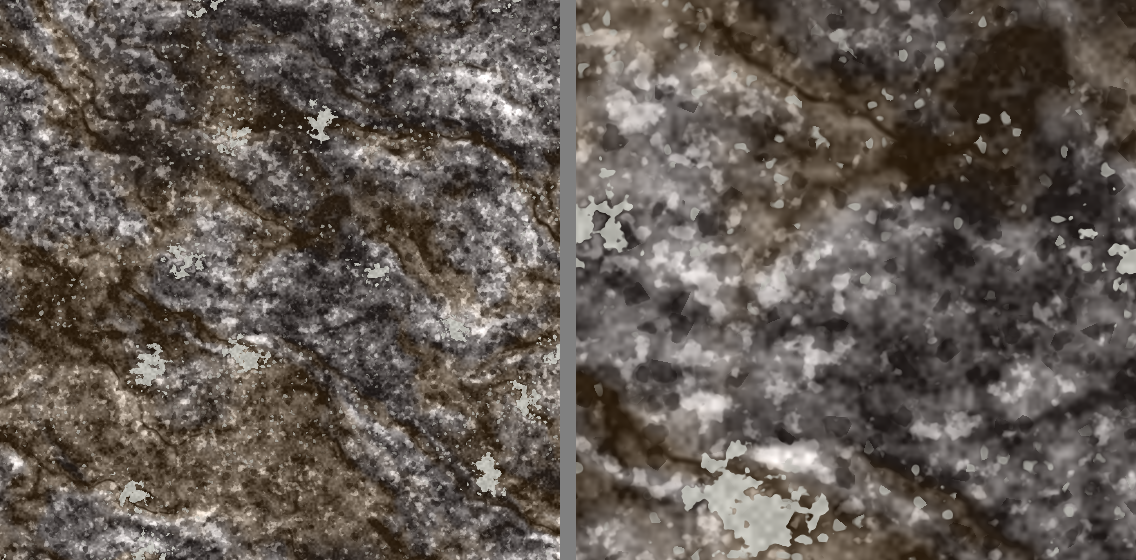
Left: the whole. Right: its middle third, enlarged.
Reproduce this texture procedurally as a WebGL 2 fragment shader.

```glsl
#version 300 es
precision highp float;

uniform vec2 u_resolution;
out vec4 fragColor;

float hash(vec2 p) {
    vec3 q = fract(p.xyx * 0.1031);
    q += dot(q, q.yzx + 33.33);
    return fract((q.x + q.y) * q.z);
}

float valueNoise(vec2 p) {
    vec2 cell = floor(p), f = fract(p);
    f = f * f * (3.0 - 2.0 * f);
    float low = mix(hash(cell), hash(cell + vec2(1, 0)), f.x);
    float high = mix(hash(cell + vec2(0, 1)), hash(cell + vec2(1, 1)), f.x);
    return mix(low, high, f.y);
}

// Layered noise, normalised to 0..1
float fbm(vec2 p, int octaves) {
    float sum = 0.0, total = 0.0, gain = 0.5;
    for (int i = 0; i < octaves; i++) {
        sum += gain * valueNoise(p);
        total += gain;
        gain *= 0.5;
        p = mat2(1.6, 1.2, -1.2, 1.6) * p + 17.3;
    }
    return sum / total;
}

// Cellular noise: nearest distance, second distance, random id of the cell
vec3 cellular(vec2 p) {
    vec2 base = floor(p);
    vec3 best = vec3(8.0, 8.0, 0.0);
    for (int y = -1; y <= 1; y++) {
        for (int x = -1; x <= 1; x++) {
            vec2 cell = base + vec2(x, y);
            vec2 seed = cell + vec2(hash(cell + 3.7), hash(cell + 57.3));
            float d = distance(p, seed);
            if (d < best.x) best = vec3(d, best.x, hash(cell + 91.1));
            else best.y = min(best.y, d);
        }
    }
    return best;
}

// Tilted, stretched and warped coordinates of the rock layers
vec2 strata(vec2 uv) {
    vec2 s = vec2(dot(uv, vec2(0.88, -0.47)) * 3.0, dot(uv, vec2(0.47, 0.88)) * 7.0);
    vec2 warp = vec2(fbm(uv * 6.0 + 4.0, 5), fbm(uv * 6.0 + 31.0, 5)) - 0.5;
    s += warp * vec2(1.2, 1.7);
    return s + 0.16 * sin(s.yx * vec2(1.7, 2.3) + vec2(0.5, 2.0));
}

float slabEdge(vec2 s) {
    vec3 c = cellular(s);
    return c.y - c.x;
}

float rockHeight(vec2 s, float edge) {
    return 0.38 * smoothstep(0.0, 0.75, edge) + fbm(s * 2.0 + 9.0, 5);
}

// Round spots with ragged outlines, present in a share of the cells
float spots(vec2 uv, float scale, float radius, float share, float ragged, float soft) {
    vec3 c = cellular(uv * scale);
    float d = c.x / scale - radius * mix(0.6, 1.2, fract(c.z * 7.0)) + ragged;
    return (1.0 - smoothstep(-soft, soft, d)) * step(1.0 - share, c.z);
}

void main() {
    vec2 uv = gl_FragCoord.xy / u_resolution.y;

    // Relief lit from above
    vec2 s = strata(uv);
    vec2 lit = strata(uv + vec2(0.002, 0.008));
    float edge = slabEdge(s);
    float slope = rockHeight(s, edge) - rockHeight(lit, slabEdge(lit));
    slope = clamp(slope, -0.22, 0.24);

    // Broad tone, mottling and grain
    float broad = fbm(uv * 7.0 + 2.0, 4);
    float mottle = fbm(uv * 45.0, 4);
    float fine = fbm(uv * 110.0 + 5.0, 3);
    float grain = valueNoise(uv * 250.0);
    float tone = 0.345 + slope + 0.5 * (broad - 0.5);
    tone += 0.6 * (mottle - 0.5) + 0.2 * (grain - 0.5);

    // Earthy stain in the hollows, soot in wide patches
    float gap = 1.0 - smoothstep(0.0, 0.5, edge);
    float stain = smoothstep(0.5, 0.8, fbm(s * 0.9 + 40.0, 5) + 0.25 * gap);
    float soot = smoothstep(0.56, 0.74, fbm(uv * 3.5 + 12.0, 5));
    tone *= (1.0 - 0.12 * stain) * (1.0 - 0.42 * soot);

    // Crevices between slabs and small pits
    float crevice = 1.0 - smoothstep(0.0, 0.09, edge);
    crevice *= smoothstep(0.35, 0.6, fbm(uv * 11.0 + 8.0, 3));
    float pits = spots(uv, 65.0, 0.0045, 0.25, 0.02 * (fine - 0.5), 0.002);
    tone *= (1.0 - 0.55 * crevice) * (1.0 - 0.4 * pits);

    // Pale mineral powder on the crests
    float dusting = fine + 0.6 * slope + 0.5 * (broad - 0.5) - 0.08 * stain;
    tone += 0.26 * smoothstep(0.57, 0.78, dusting);
    tone = max(tone, 0.09 + 0.06 * grain);

    vec3 greyTint = vec3(0.018, -0.003, -0.008);
    vec3 earthTint = vec3(0.055, 0.0, -0.06);
    vec3 color = tone + mix(greyTint, earthTint, stain * (1.0 - 0.6 * soot));

    // Lichen blotches and scattered flecks
    float blotch = spots(uv + 0.3, 5.0, 0.017, 0.6, 0.1 * (fine - 0.5) + 0.05 * (mottle - 0.5), 0.003);
    float fleck = spots(uv, 115.0, 0.0022, 0.16, 0.008 * (grain - 0.5), 0.0012);
    fleck *= smoothstep(0.4, 0.62, fbm(uv * 9.0 + 60.0, 3));
    vec3 lichen = vec3(0.77, 0.77, 0.74) + 0.16 * (grain - 0.5);
    color = mix(color, lichen, max(0.92 * blotch, 0.75 * fleck));

    fragColor = vec4(clamp(color, 0.0, 1.0), 1.0);
}
```
